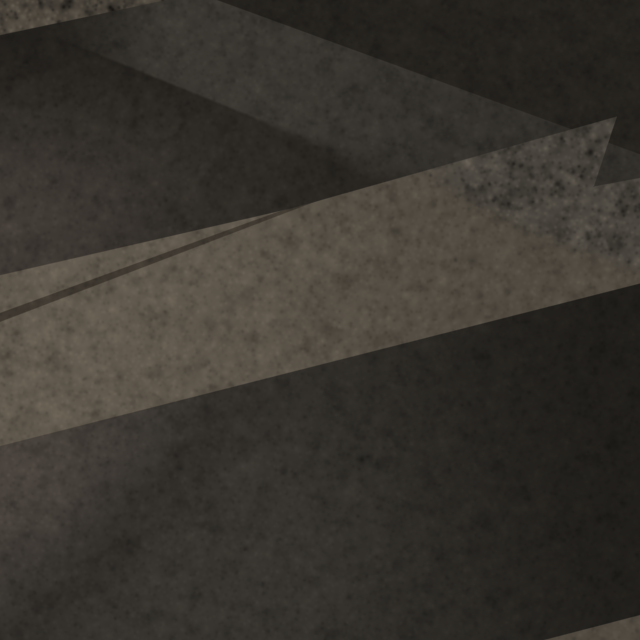
Write a WebGL 1 fragment shader that draws this background.

```glsl
precision highp float;
// Overlapping slabs of dark stone: a pale slanted band between shadowed planes.
// Half-planes cut the slabs, soft ellipses light them, and layers of
// cellular splats, light and dark, give the speckled mineral grain.

uniform vec2 u_resolution;

#define FINE_SCALE 150.0
#define GRAIN_SCALE 78.0
#define MOTTLE_SCALE 33.0
#define GRAIN_DEPTH 0.105
#define EDGE_PIXELS 0.9
#define SOOT vec3(0.140, 0.130, 0.114)
#define SLATE vec3(0.222, 0.210, 0.190)
#define STONE vec3(0.372, 0.342, 0.298)
#define ROSE vec3(0.300, 0.272, 0.248)
#define GRANITE vec3(0.275, 0.258, 0.233)
#define CREVICE vec3(0.235, 0.212, 0.182)

vec3 hash3(vec2 p) {
  vec3 q = vec3(dot(p, vec2(127.1, 311.7)), dot(p, vec2(269.5, 183.3)),
                dot(p, vec2(419.2, 371.9)));
  return fract(sin(q) * 43758.5);
}

// Smooth cellular noise: each cell point adds a round light or dark splat
float splats(vec2 p) {
  vec2 cell = floor(p), local = fract(p);
  float sum = 0.0;
  for (int j = -1; j <= 1; j++) {
    for (int i = -1; i <= 1; i++) {
      vec2 offset = vec2(float(i), float(j));
      vec3 rnd = hash3(cell + offset);
      vec2 toPoint = offset + rnd.xy - local;
      sum += (2.0 * rnd.z - 1.0) * exp(-6.0 * dot(toPoint, toPoint));
    }
  }
  return sum;
}

// Signed distance from the line a-b, positive on its left side
float lineSide(vec2 p, vec2 a, vec2 b) {
  vec2 along = normalize(b - a), rel = p - a;
  return along.x * rel.y - along.y * rel.x;
}

float cover(float d) {
  float w = EDGE_PIXELS / min(u_resolution.x, u_resolution.y);
  return smoothstep(-w, w, d);
}

// Soft elliptical light, turned by an angle
float glow(vec2 p, vec2 center, vec2 radius, float angle) {
  float c = cos(angle), s = sin(angle);
  vec2 q = p - center;
  q = vec2(c * q.x + s * q.y, c * q.y - s * q.x) / radius;
  return exp(-dot(q, q));
}

// Dark planes and the translucent beam behind the band
vec3 upperPlanes(vec2 p) {
  vec3 left = SOOT * mix(1.12, 0.88, smoothstep(0.75, 0.98, p.y));
  left = mix(left, ROSE * 0.92, 0.85 * glow(p, vec2(-0.04, 0.63), vec2(0.34, 0.19), 0.15));
  vec3 beam = mix(SLATE * 1.02, SLATE * 0.87, smoothstep(0.35, 0.9, p.x));
  float lower = lineSide(p, vec2(0.09, 0.941), vec2(0.43, 0.803));
  float blur = mix(0.003, 0.04, smoothstep(0.38, 0.65, p.x));
  float inBeam = smoothstep(-blur, blur, lower) * smoothstep(0.06, 0.27, p.x);
  vec3 color = mix(left, beam, inBeam);
  float right = lineSide(p, vec2(0.339, 1.0), vec2(1.0, 0.759));
  return mix(color, SOOT * 1.03, cover(right));
}

// Wide foreground plane, lit at the left and falling into shade
vec3 lowerPlane(vec2 p) {
  vec3 color = mix(SLATE * 0.9, SOOT * 0.9, smoothstep(0.42, 1.08, p.x + 0.25 * p.y));
  color = mix(color, SLATE, 0.65 * glow(p, vec2(0.34, 0.08), vec2(0.28, 0.19), 0.7));
  color = mix(color, ROSE, 0.95 * glow(p, vec2(-0.03, 0.25), vec2(0.30, 0.17), 0.45));
  return color * (1.0 - 0.17 * glow(p, vec2(0.21, 0.20), vec2(0.30, 0.06), 0.8));
}

void main() {
  vec2 p = gl_FragCoord.xy / u_resolution;

  // Grain: small specks over broader mottling, dark ones stronger
  float mottle = splats(p * MOTTLE_SCALE + 5.0);
  float grain = mottle + splats(p * GRAIN_SCALE) + 0.8 * splats(p * FINE_SCALE + 17.0);
  grain *= GRAIN_DEPTH * (grain < 0.0 ? 1.15 : 0.85);

  // Band outline, with a notch behind its pointed right end
  float bottom = lineSide(p, vec2(0.0, 0.303), vec2(1.0, 0.557));
  float wedge = lineSide(p, vec2(0.0, 0.570), vec2(0.456, 0.6745));
  float ridge = lineSide(p, vec2(0.456, 0.6745), vec2(0.964, 0.818));
  float notch = min(lineSide(p, vec2(0.964, 0.818), vec2(0.931, 0.718)),
                    lineSide(p, vec2(0.93, 0.709), vec2(1.0, 0.722)));
  float band = cover(min(bottom, -min(wedge, ridge))) * (1.0 - cover(notch));

  // Band surface: fading light, a rough patch and a narrow crevice
  vec3 stone = STONE * mix(1.02, 0.84, smoothstep(0.1, 0.85, p.x));
  float x = p.x - 0.66;
  float patchEdge = p.y - (0.72 - 0.55 * x + 0.35 * x * x);
  float rough = smoothstep(-0.015, 0.022, patchEdge + 0.012 * mottle);
  rough *= smoothstep(0.62, 0.74, p.x);
  stone = mix(stone, GRANITE, 0.85 * rough);
  float crevice = min(lineSide(p, vec2(0.0, 0.497), vec2(0.456, 0.671)),
                      -lineSide(p, vec2(0.0, 0.511), vec2(0.456, 0.677)));
  stone = mix(stone, CREVICE, cover(crevice) * 0.92);

  // Pale corner slabs
  float topCorner = cover(lineSide(p, vec2(0.0, 0.945), vec2(0.26, 1.0)));
  float lowCorner = cover(-lineSide(p, vec2(0.85, 0.0), vec2(1.0, 0.039)));

  vec3 color = mix(lowerPlane(p), upperPlanes(p), cover(bottom - 0.01));
  color = mix(color, stone, band);
  color = mix(color, STONE * 0.74, topCorner);
  color = mix(color, STONE * 0.82, lowCorner);
  color *= 1.0 + grain * (1.0 + 1.2 * band * rough + 1.8 * topCorner);
  gl_FragColor = vec4(color, 1.0);
}
```
